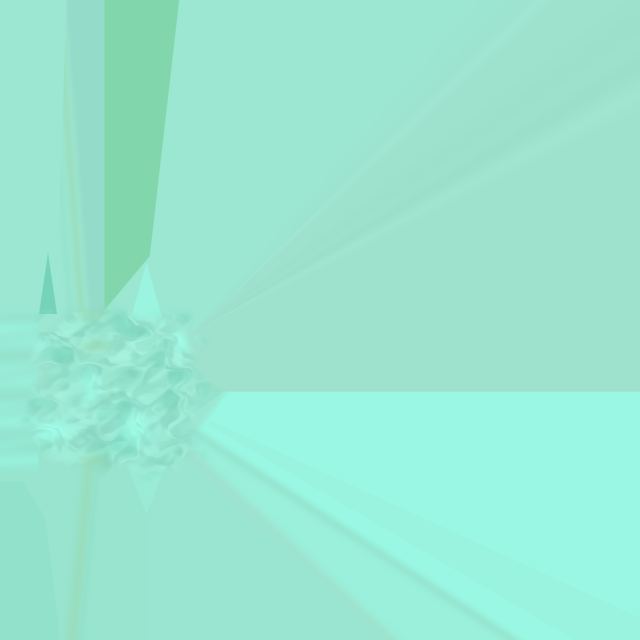
This background is drawn by a WebGL 1 fragment shader. Its source:

```glsl
precision highp float;
uniform vec2 u_resolution;

const vec3 PALE = vec3(0.61, 0.905, 0.825);
const vec3 SAGE = vec3(0.62, 0.885, 0.805);
const vec3 AQUA = vec3(0.60, 0.97, 0.89);
const vec3 WASH = vec3(0.605, 0.94, 0.855);
const vec3 MINT = vec3(0.505, 0.84, 0.67);
const vec3 MIST = vec3(0.58, 0.86, 0.79);
const vec3 SHADE = vec3(0.572, 0.882, 0.795);
const vec3 TEAL = vec3(0.42, 0.81, 0.70);
const vec3 OLIVE = vec3(0.60, 0.85, 0.70);
const float HORIZON = 0.388;
const vec2 FAN_HUB = vec2(0.30, 0.48);
const vec2 CLUSTER = vec2(0.182, 0.388);
const vec2 CLUSTER_SIZE = vec2(0.135, 0.125);

float edge(float d) {
  float aa = 0.8 / min(u_resolution.x, u_resolution.y);
  return smoothstep(-aa, aa, d);
}

// Signed distance to a line, positive on its left
float side(vec2 p, vec2 a, vec2 b) {
  vec2 d = normalize(b - a), q = p - a;
  return d.x * q.y - d.y * q.x;
}

float bump(float d, float width) {
  return exp(-d * d / (width * width));
}

// Vertical spike; a negative height points it down
float spike(vec2 p, vec2 apex, float height, float halfWidth) {
  float t = (apex.y - p.y) / height;
  return edge((t * halfWidth - abs(p.x - apex.x)) * 0.9) * edge(t) * edge(1.0 - t);
}

vec2 hash2(vec2 p) {
  return fract(sin(vec2(dot(p, vec2(127.1, 311.7)), dot(p, vec2(269.5, 183.3)))) * 43758.5);
}

// Smooth cellular noise: weighted average of random cell values
float cells(vec2 p) {
  vec2 base = floor(p);
  float sum = 0.0, weight = 0.0;
  for (int j = -1; j <= 1; j++) {
    for (int i = -1; i <= 1; i++) {
      vec2 cell = base + vec2(float(i), float(j));
      vec2 r = hash2(cell), d = p - cell - r;
      float w = exp(-5.0 * dot(d, d));
      sum += w * fract(r.x * 7.3 + r.y * 3.1);
      weight += w;
    }
  }
  return sum / weight;
}

float glow(vec2 p, vec2 center, vec2 size) {
  vec2 q = (p - center) / size;
  return exp(-dot(q, q));
}

void main() {
  vec2 p = gl_FragCoord.xy / u_resolution;

  // Upper sky: a soft fan of rays
  vec2 q = p - FAN_HUB;
  float angle = atan(q.y, q.x);
  vec3 sky = mix(SAGE, PALE, smoothstep(0.68, 0.92, angle));
  sky -= 0.012 * bump(angle - 0.54, 0.022) + 0.008 * bump(angle - 0.61, 0.04);
  sky += 0.01 * (bump(angle - 0.76, 0.012) + bump(angle - 0.49, 0.02));

  // Lower fan: sharp wedges spreading to the right
  float greyRay = side(p, vec2(0.30, 0.29), vec2(0.612, 0.0));
  float darkRay = side(p, vec2(0.325, 0.31), vec2(0.80, 0.0));
  float bandTop = side(p, vec2(0.325, 0.336), vec2(0.898, 0.0));
  float glazeTop = side(p, vec2(0.325, 0.345), vec2(1.0, 0.035));
  vec3 ground = mix(PALE - 0.006, SHADE, 0.3 * edge(0.235 - p.x));
  ground = mix(ground, WASH, edge(greyRay));
  ground = mix(ground, SAGE, 0.8 * bump(greyRay, 0.009));
  ground = mix(ground, AQUA, smoothstep(0.0, 0.014, darkRay));
  ground = mix(ground, SHADE, 0.6 * bump(darkRay, 0.008));
  ground = mix(ground, WASH, 0.6 * edge(bandTop) * edge(-glazeTop));
  float slant = side(p, vec2(0.358, HORIZON), vec2(0.315, 0.33));
  ground = mix(ground, PALE, edge(-slant) * 0.0 + edge(p.y - 0.33) * edge(-slant));
  vec3 color = mix(ground, sky, edge(p.y - HORIZON));

  // Upper left: curved pane, misty strip and mint wedge
  float pane = 0.104 - 0.035 * (1.0 - p.y) - 0.06 * (1.0 - smoothstep(0.49, 0.68, p.y));
  float above = edge(p.y - 0.5);
  float lean = p.x + 0.075 * p.y;
  vec3 strip = mix(PALE, MIST, smoothstep(0.170, 0.184, lean));
  strip = mix(strip, OLIVE, 0.55 * bump(lean - 0.166, 0.008));
  strip = mix(strip, SHADE, 0.6 * bump(lean - 0.148, 0.006));
  color = mix(color, strip, above * edge(p.x - pane) * edge(0.163 - p.x));
  color = mix(color, TEAL, 0.8 * spike(p, vec2(0.075, 0.605), 0.095, 0.014));
  float wedge = min(side(p, vec2(0.234, 0.60), vec2(0.280, 1.0)),
                    side(p, vec2(0.163, 0.515), vec2(0.234, 0.60)));
  color = mix(color, MINT, edge(wedge) * edge(p.x - 0.163));

  // Lower left: shaded corner and leaning pillar
  float corner = 0.094 - 0.12 * p.y - 0.03 * smoothstep(0.18, 0.26, p.y);
  color = mix(color, SHADE, edge(corner - p.x) * edge(0.247 - p.y));
  float pillar = p.x - 0.1 * p.y;
  float below = edge(0.28 - p.y) * edge(p.x - corner);
  color = mix(color, OLIVE, 0.6 * below * bump(pillar - 0.113, 0.011));
  color = mix(color, SHADE, 0.9 * below * bump(pillar - 0.126, 0.004));

  // Horizontal streaks at the left border
  float streak = sin(p.y * 95.0 + 9.0 * p.x) + 0.6 * sin(p.y * 210.0 - 25.0 * p.x);
  float margin = edge(0.06 - p.x) * smoothstep(0.25, 0.28, p.y) * (1.0 - smoothstep(0.49, 0.53, p.y));
  color = mix(color, mix(SHADE, AQUA, 0.45 + 0.25 * streak), 0.75 * margin);

  // Spikes around the cluster
  color = mix(color, AQUA, 0.8 * spike(p, vec2(0.229, 0.59), 0.10, 0.028));
  color = mix(color, WASH, 0.6 * spike(p, vec2(0.229, 0.197), -0.085, 0.034));
  color = mix(color, SHADE, 0.7 * spike(p.yx, vec2(HORIZON, 0.350), 0.06, 0.042));
  color = mix(color, AQUA, 0.7 * bump(slant, 0.006) * edge(p.y - 0.33) * edge(HORIZON - p.y));

  // Mottled cluster with bright and olive patches
  float coarse = cells(p * vec2(34.0, 42.0));
  float fine = cells(p * vec2(75.0, 105.0) + 4.0 * coarse);
  vec2 r = abs((p - CLUSTER) / CLUSTER_SIZE);
  float body = 1.0 - smoothstep(0.85, 1.08, pow(dot(r * r, r * r), 0.25) + 0.25 * (coarse - 0.5));
  float shine = glow(p, vec2(0.289, 0.463), vec2(0.022, 0.018))
              + glow(p, vec2(0.141, 0.394), vec2(0.014, 0.026))
              + glow(p, vec2(0.081, 0.329), vec2(0.032, 0.022))
              + glow(p, vec2(0.212, 0.329), vec2(0.026, 0.028))
              + glow(p, vec2(0.046, 0.465), vec2(0.020, 0.014));
  float moss = glow(p, vec2(0.145, 0.512), vec2(0.020, 0.014))
             + glow(p, vec2(0.150, 0.458), vec2(0.026, 0.010))
             + glow(p, vec2(0.145, 0.278), vec2(0.022, 0.012));
  vec3 mottle = mix(SHADE, PALE, coarse) + 0.10 * (fine - 0.5);
  mottle = mix(mottle, TEAL, 0.4 * smoothstep(0.62, 0.95, 1.0 - coarse));
  mottle = mix(mottle, OLIVE, 0.65 * min(moss, 1.0));
  mottle = mix(mottle, AQUA + 0.03, min(shine, 1.0) * (0.45 + 0.55 * fine));
  color = mix(color, mottle, body);

  gl_FragColor = vec4(clamp(color, 0.0, 1.0), 1.0);
}
```
